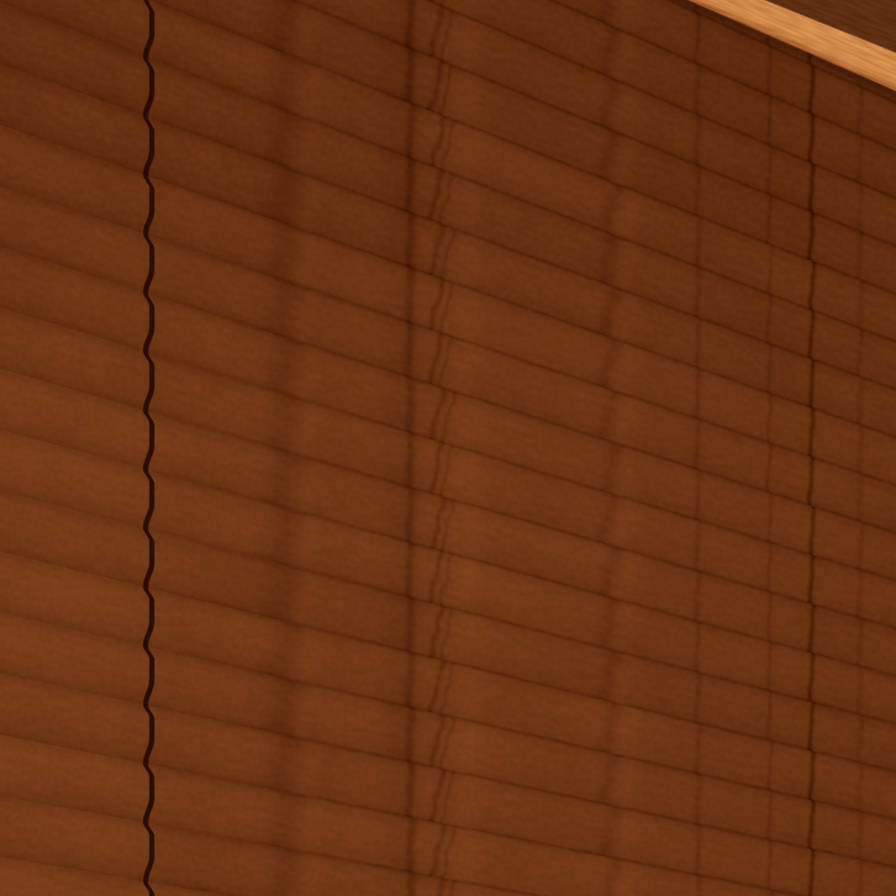
Reproduce this texture procedurally as a three.js fragment shader.

```glsl
// A wooden slatted blind seen at an angle: about fifteen slats converge to the right,
// crossed by a jagged dark cord and soft ladder marks that restart on every slat.
// Slat coordinates come from a linear perspective; gradient noise adds grain and wear.
varying vec2 vUv;

const vec3 DARK_WOOD = vec3(0.335, 0.143, 0.036);
const vec3 LIGHT_WOOD = vec3(0.475, 0.240, 0.093);
const vec3 CORD = vec3(0.13, 0.035, 0.012);
const vec3 RAIL = vec3(0.82, 0.54, 0.29);
const vec3 RAIL_EDGE = vec3(0.66, 0.37, 0.16);
const vec3 RAIL_TOP = vec3(0.37, 0.18, 0.065);

float hash(float n) {
  return fract(sin(n * 91.17) * 4375.85);
}

vec2 gradient(vec2 cell) {
  float angle = 6.2832 * fract(sin(dot(cell, vec2(127.1, 311.7))) * 4375.85);
  return vec2(cos(angle), sin(angle));
}

float noise(vec2 p) {
  vec2 i = floor(p), f = fract(p);
  vec2 u = f * f * f * (f * (f * 6.0 - 15.0) + 10.0);
  vec2 e = vec2(1.0, 0.0);
  float low = mix(dot(gradient(i), f), dot(gradient(i + e.xy), f - e.xy), u.x);
  float high = mix(dot(gradient(i + e.yx), f - e.yx), dot(gradient(i + e.xx), f - e.xx), u.x);
  return mix(low, high, u.y);
}

// Soft stripe of half width w centred on c
float stripe(float x, float c, float w) {
  float d = (x - c) / w;
  return exp(-d * d);
}

// Slat height at x, and the continuous slat number counted downward
float slatPitch(float x) {
  return 0.0681 - 0.0148 * x;
}

float slatNumber(float x, float down) {
  return (down - 0.0026 - 0.379 * x) / slatPitch(x);
}

// Rounded slat: bright upper part, darkening to a line at the overlap
float slatProfile(float f, float x) {
  float edge = min(f, 1.0 - f) * slatPitch(x);
  float crispness = smoothstep(0.05, 0.5, x);
  float body = 0.16 * smoothstep(0.0, 0.3, f) - mix(0.42, 0.26, crispness) * f * f * f;
  return body - mix(0.12, 0.42, crispness) * stripe(edge, 0.0, mix(0.005, 0.0022, crispness));
}

// Ladder marks; lean makes each one slant inside its slat
float ladderMarks(float x, float f, float wobble) {
  float lean = f - 0.5;
  float soft = x + 0.014 * lean + wobble;
  float tight = x + 0.004 * lean + 0.4 * wobble;
  float m = 0.30 * stripe(soft, 0.316, 0.017);
  m -= 0.10 * stripe(soft, 0.345, 0.012);
  m += 0.50 * stripe(tight, 0.458, 0.005);
  m += 0.20 * stripe(x, 0.447, 0.022);
  m += 0.48 * stripe(soft, 0.488, 0.0035);
  m += 0.30 * stripe(soft, 0.499, 0.0025);
  m -= 0.15 * stripe(soft, 0.522, 0.017);
  m += 0.26 * stripe(soft, 0.680, 0.008);
  m -= 0.14 * stripe(soft, 0.700, 0.012);
  m += 0.30 * stripe(tight, 0.779, 0.0035);
  m += 0.30 * stripe(tight, 0.859, 0.0025);
  m += 0.75 * stripe(tight, 0.906, 0.0028);
  m += 0.25 * stripe(tight, 0.960, 0.0030);
  return m;
}

// Coverage of the cord, stepping sideways once per slat
float cordMask(float x, float f) {
  float zigzag = 0.007 * (smoothstep(0.0, 0.2, f) - smoothstep(0.55, 1.0, f));
  return 1.0 - smoothstep(0.0015, 0.0042, abs(x - 0.1625 - zigzag));
}

// Broad light: warm at lower left, dim at the top and far right
float roomLight(vec2 uv) {
  float low = 1.0 - smoothstep(0.4, 1.0, uv.y);
  return 0.37 + 0.34 * low - 0.24 * smoothstep(0.45, 1.0, uv.x)
    + 0.16 * low * (1.0 - smoothstep(0.0, 0.35, uv.x));
}

// Pale rail crossing the upper right corner
vec3 addRail(vec3 color, float x, float down, float grain) {
  float lower = 0.438 * (x - 0.768) - down;
  float upper = 0.40 * (x - 0.853) - down;
  vec3 rail = mix(RAIL_EDGE, RAIL, smoothstep(0.0, 0.012, lower)) + 0.10 * grain;
  color *= 1.0 - 0.25 * stripe(lower, -0.003, 0.005);
  color = mix(color, rail, smoothstep(-0.0015, 0.0015, lower));
  return mix(color, RAIL_TOP + 0.04 * grain, smoothstep(-0.0015, 0.0015, upper));
}

void main() {
  float x = vUv.x, down = 1.0 - vUv.y;
  float n = slatNumber(x, down);
  float f = fract(n), id = floor(n);

  // Wear that differs from slat to slat
  float grain = noise(vec2(x * 45.0 + 17.0 * hash(id), n * 9.0));
  float speckle = noise(vUv * 170.0);
  float blotch = noise(vec2(x * 9.0 + 31.0 * hash(id + 5.0), n * 0.9));
  float wobble = 0.005 * noise(vec2(x * 30.0, n * 3.0)) + 0.003 * (hash(id + 9.0) - 0.5);

  float shade = roomLight(vUv) + slatProfile(f, x) - ladderMarks(x, f, wobble);
  shade += 0.14 * grain + 0.16 * speckle + 0.16 * blotch + 0.08 * (hash(id) - 0.5);

  vec3 color = mix(DARK_WOOD, LIGHT_WOOD, clamp(shade, -0.8, 1.2));
  color = mix(color, CORD, 0.92 * cordMask(x, f));
  float railGrain = noise(vec2((x + down) * 25.0, (down - 0.43 * x) * 260.0));
  color = addRail(color, x, down, railGrain);
  gl_FragColor = vec4(clamp(color, 0.0, 1.0), 1.0);
}
```
